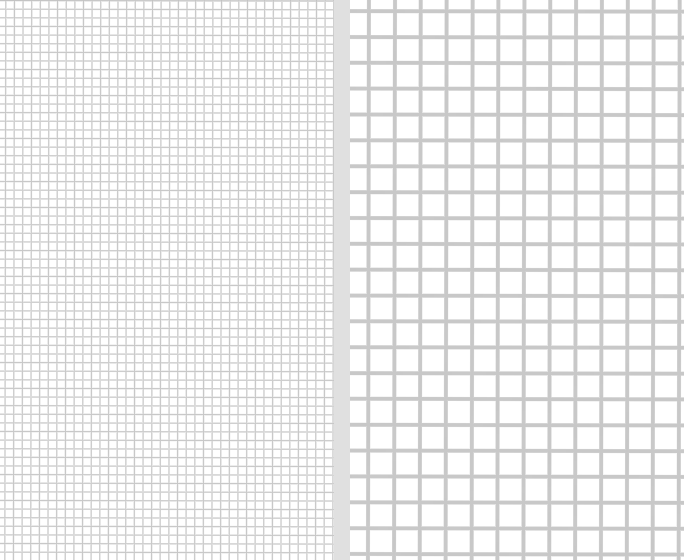
Left, the full canvas; right, a detail of the centre.
A WebGL 2 fragment shader for this pattern:

```glsl
#version 300 es
precision highp float;
// Fine grey square grid on white paper, slightly tilted, with faintly uneven ink.

uniform vec2 u_resolution;
out vec4 fragColor;

// All lengths are fractions of the canvas height.
const vec2 PITCH = vec2(0.01541, 0.01539);
const vec2 CROSSING = vec2(0.3023, 0.5060); // a grid crossing near the centre
const float TILT = 0.0018;
const float LINE_WIDTH = 0.00235;
const float EDGE_WIDTH = 0.0014;
const float SOFTNESS = 1.15; // smoothing window in pixels

const vec3 PAPER = vec3(1.0);
const vec3 INK = vec3(0.782);
const vec3 EDGE_INK = vec3(0.72);

float hash(float n) {
    return fract(sin(n * 12.9898) * 43758.5);
}

// Part of a smoothing window at distance d covered by a line.
float lineCoverage(float d, float width, float window) {
    float lo = max(d - 0.5 * window, -0.5 * width);
    float hi = min(d + 0.5 * window, 0.5 * width);
    return clamp((hi - lo) / window, 0.0, 1.0);
}

// Layered sines: slow change of ink along a line, in -1..1.
float inkWave(float along, float phase) {
    return 0.5 * sin(along * 67.0 + phase) + 0.5 * sin(along * 151.0 + phase * 2.3);
}

// One family of parallel lines with slight variation from line to line.
float ruledLines(float across, float along, float pitch, float seed, float window) {
    float index = floor(across / pitch + 0.5);
    float variation = hash(index + seed);
    float d = across - index * pitch - (variation - 0.5) * 0.00015;
    float strength = 0.985 + 0.015 * inkWave(along, variation * 6.283);
    return strength * lineCoverage(d, LINE_WIDTH, window);
}

void main() {
    float pixel = 1.0 / u_resolution.y;
    float window = SOFTNESS * pixel;
    vec2 p = gl_FragCoord.xy * pixel;

    // Small rotation about the central crossing
    vec2 q = p - CROSSING;
    q = vec2(q.x - TILT * q.y, q.y + TILT * q.x);

    // Grid
    float columns = ruledLines(q.x, q.y, PITCH.x, 101.0, window);
    float rows = ruledLines(q.y, q.x, PITCH.y, 211.0, window);
    vec3 color = mix(PAPER, INK, max(columns, rows));

    // Faint darker strip along the top edge
    float edge = lineCoverage(1.0 - p.y, 2.0 * EDGE_WIDTH, pixel);
    color = mix(color, EDGE_INK, 0.4 * edge);

    fragColor = vec4(color, 1.0);
}
```
